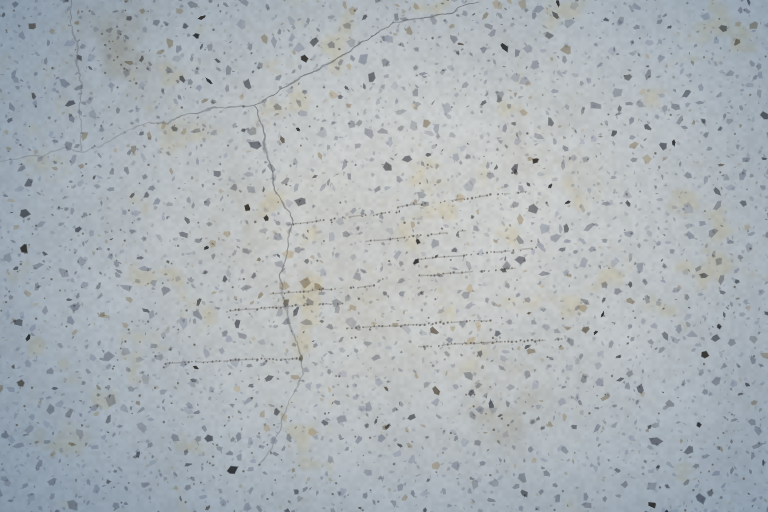
Give the GLSL for this texture, as a Shadertoy shader.

```glsl
const vec3 CENTRE_COLOR = vec3(0.785, 0.795, 0.792);
const vec3 EDGE_COLOR = vec3(0.515, 0.585, 0.655);
const vec3 STAIN_TINT = vec3(0.90, 0.86, 0.79);
const vec3 CRACK_COLOR = vec3(0.36, 0.37, 0.39);
const vec3 PIT_COLOR = vec3(0.31, 0.29, 0.27);
const vec2 LIGHT_CENTRE = vec2(0.82, 0.54);
const float CHIP_CELL = 0.029;
const float GRIT_CELL = 0.016;
const float PIT_CELL = 0.0075;
const float CRACK_WIDTH = 0.0011;
const int CHIP_SIDES = 5;
const int SCRATCH_ROWS = 10;
const float TAU = 6.2832;

// Crack path: xy is a point, z the strength of the segment ending there
const int CRACK_POINTS = 15;
const vec3 CRACK[CRACK_POINTS] = vec3[](
    vec3(0.93, 0.99, 0.0), vec3(0.77, 0.95, 0.9), vec3(0.50, 0.80, 0.9),
    vec3(0.29, 0.757, 0.7), vec3(0.16, 0.707, 0.4), vec3(0.0, 0.684, 0.4),
    vec3(0.50, 0.80, 0.0), vec3(0.52, 0.69, 0.8), vec3(0.565, 0.57, 0.8),
    vec3(0.553, 0.435, 0.7), vec3(0.59, 0.27, 0.6), vec3(0.51, 0.09, 0.5),
    vec3(0.135, 1.0, 0.0), vec3(0.155, 0.88, 0.6), vec3(0.16, 0.71, 0.5));

// Stains: centre, radius, strength
const int STAIN_COUNT = 5;
const vec4 STAINS[STAIN_COUNT] = vec4[](
    vec4(0.23, 0.91, 0.11, 0.8), vec4(0.97, 0.21, 0.10, 0.8),
    vec4(0.45, 0.59, 0.09, 0.4), vec4(1.08, 0.70, 0.13, 0.35),
    vec4(0.70, 0.42, 0.30, 0.25));

float hash(vec2 p) {
    return fract(sin(dot(p, vec2(127.1, 311.7))) * 43758.5453);
}

float noise(vec2 p) {
    vec2 i = floor(p), f = fract(p);
    f = f * f * (3.0 - 2.0 * f);
    return mix(mix(hash(i), hash(i + vec2(1, 0)), f.x),
               mix(hash(i + vec2(0, 1)), hash(i + vec2(1, 1)), f.x), f.y);
}

float fbm(vec2 p) {
    float sum = 0.0, gain = 0.5;
    for (int i = 0; i < 4; i++) {
        sum += gain * noise(p);
        p = p * 2.03 + 17.3;
        gain *= 0.5;
    }
    return sum;
}

float segmentDistance(vec2 p, vec2 a, vec2 b) {
    vec2 d = b - a;
    return length(p - a - d * clamp(dot(p - a, d) / dot(d, d), 0.0, 1.0));
}

// Irregular convex polygon, stretched and turned at random
float chipDistance(vec2 p, vec2 id, float radius) {
    float turn = TAU * hash(id + 3.1);
    p = mat2(cos(turn), -sin(turn), sin(turn), cos(turn)) * p;
    p.y *= mix(1.0, 2.1, hash(id + 5.7));
    float d = -1.0;
    for (int i = 0; i < CHIP_SIDES; i++) {
        float k = float(i);
        float a = (k + 0.6 * hash(id + k * 7.3)) * TAU / float(CHIP_SIDES);
        d = max(d, dot(p, vec2(cos(a), sin(a))) - radius * mix(0.65, 1.15, hash(id + k * 2.9 + 11.0)));
    }
    return d;
}

vec3 chipTint(vec2 id) {
    float pick = hash(id + 21.4), hue = hash(id + 33.8);
    float tone = mix(0.92, 0.70, pick);
    if (pick > 0.86) tone = mix(0.66, 0.50, hash(id + 8.2));
    if (pick > 0.985) tone = 0.30;
    vec3 tint = mix(vec3(0.98, 0.99, 1.04), vec3(1.0, 1.0, 1.01), hue);
    if (hue > 0.87) tint = vec3(1.06, 1.0, 0.91);
    return tone * tint;
}

vec3 scatterChips(vec3 color, vec2 uv, float cell, float share, vec2 sizes, float opacity, float soft) {
    vec2 home = floor(uv / cell);
    for (int y = -1; y <= 1; y++)
    for (int x = -1; x <= 1; x++) {
        vec2 id = home + vec2(x, y);
        if (hash(id + cell * 900.0) > share) continue;
        vec2 centre = (id + vec2(hash(id + 1.7), hash(id + 9.2))) * cell;
        float radius = mix(sizes.x, sizes.y, pow(hash(id + 14.6), 1.5));
        float cover = 1.0 - smoothstep(-soft, soft, chipDistance(uv - centre, id, radius));
        color *= mix(vec3(1.0), chipTint(id), cover * opacity);
    }
    return color;
}

// Small round pits kept where density exceeds the cell's hash
float pits(vec2 uv, float density, float soft) {
    vec2 id = floor(uv / PIT_CELL);
    vec2 jitter = 0.3 + 0.4 * vec2(hash(id + 2.2), hash(id + 6.6));
    float radius = PIT_CELL * mix(0.12, 0.30, hash(id + 4.4));
    float d = length(uv - (id + jitter) * PIT_CELL) - radius;
    return step(hash(id + 51.0), density) * (1.0 - smoothstep(-soft, soft, d));
}

void mainImage(out vec4 fragColor, in vec2 fragCoord) {
    vec2 uv = fragCoord / iResolution.y;
    uv.x += 0.75 - 0.5 * iResolution.x / iResolution.y;
    float soft = 0.0007 + 0.6 / iResolution.y;

    // Cement with cool, darker borders
    float falloff = smoothstep(0.15, 1.25, length((uv - LIGHT_CENTRE) * vec2(1.0, 1.3)));
    vec3 color = mix(CENTRE_COLOR, EDGE_COLOR, falloff);
    color *= 1.0 + 0.07 * (fbm(uv * 9.0) - 0.47) + 0.06 * (noise(uv * 130.0) - 0.5);

    // Warm stains
    float stain = 0.0, grime = 0.0;
    for (int i = 0; i < STAIN_COUNT; i++) {
        vec2 q = (uv - STAINS[i].xy) / STAINS[i].z;
        float spot = STAINS[i].w * exp(-dot(q, q) * 1.6);
        stain += spot;
        grime += spot * spot;
    }
    float patchy = smoothstep(0.25, 0.7, fbm(uv * 22.0 + 4.0));
    color *= mix(vec3(1.0), STAIN_TINT, min(stain * patchy, 1.0));
    color *= mix(vec3(1.0), vec3(1.0, 0.97, 0.90), smoothstep(0.58, 0.76, fbm(uv * 15.0 + 31.0)));

    // Stone chips and fine grit
    color = scatterChips(color, uv, GRIT_CELL, 0.55, vec2(0.0018, 0.0042), 0.65, soft);
    color = scatterChips(color, uv, CHIP_CELL, 0.72, vec2(0.0042, 0.0098), 1.0, soft);

    // Pits in the stains and along broken scratch rows
    float pitted = pits(uv, 0.22 * grime * patchy, soft);
    for (int i = 0; i < SCRATCH_ROWS; i++) {
        vec2 row = vec2(float(i), 71.0);
        vec2 start = vec2(mix(0.32, 0.82, hash(row)), 0.29 + 0.034 * float(i));
        float span = mix(0.12, 0.30, hash(row + 3.0));
        vec2 q = uv - start;
        q.y -= q.x * mix(0.04, 0.13, float(i) / float(SCRATCH_ROWS)) + 0.003 * (noise(uv * 40.0) - 0.5);
        float inside = step(0.0, q.x) * step(q.x, span);
        vec2 cellPos = vec2(q.x, q.y + 0.5 * PIT_CELL) + row * PIT_CELL * 40.0;
        float band = step(abs(q.y), 0.5 * PIT_CELL);
        pitted = max(pitted, inside * band * pits(cellPos, 0.65, soft));
        float line = 1.0 - smoothstep(0.0, 0.0008 + soft, abs(q.y));
        pitted = max(pitted, 0.35 * inside * line * smoothstep(0.4, 0.6, noise(q * 70.0 + row)));
    }
    color = mix(color, PIT_COLOR, 0.75 * pitted);

    // Wandering hairline cracks
    vec2 wander = vec2(fbm(uv * 24.0), fbm(uv * 24.0 + 60.0)) - 0.47;
    vec2 bent = uv + 0.028 * wander;
    float crack = 0.0;
    for (int i = 1; i < CRACK_POINTS; i++) {
        float d = segmentDistance(bent, CRACK[i - 1].xy, CRACK[i].xy);
        crack = max(crack, CRACK[i].z * (1.0 - smoothstep(-soft, soft, d - CRACK_WIDTH)));
    }
    color = mix(color, CRACK_COLOR, crack * mix(0.55, 1.0, noise(uv * 60.0)));

    fragColor = vec4(color, 1.0);
}
```
